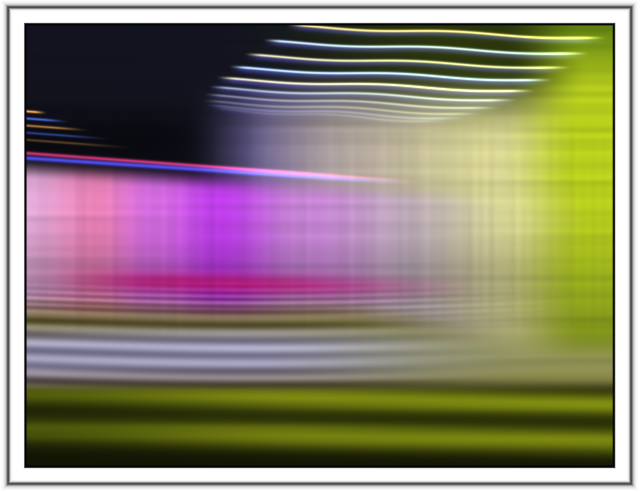
Reproduce this background procedurally as a WebGL 1 fragment shader.

```glsl
precision highp float;
uniform vec2 u_resolution;

float hash(vec2 p) {
  return fract(sin(dot(p, vec2(41.3, 289.1))) * 4375.85);
}

float noise(vec2 p) {
  vec2 i = floor(p), f = fract(p);
  f = f * f * (3.0 - 2.0 * f);
  return mix(mix(hash(i), hash(i + vec2(1, 0)), f.x),
             mix(hash(i + vec2(0, 1)), hash(i + vec2(1, 1)), f.x), f.y);
}

float bell(float d, float width) {
  return exp(-d * d / (width * width));
}

// Soft span between two ends along x
float span(float x, float start, float end) {
  return smoothstep(start, start + 0.035, x) * (1.0 - smoothstep(end - 0.06, end, x));
}

// Blurred walls of light, with y running downwards
vec3 walls(float x, float y) {
  vec3 night = mix(vec3(0.07, 0.075, 0.12), vec3(0.17, 0.21, 0.05), smoothstep(0.32, 0.75, x));
  night *= 1.0 - 0.5 * bell(y - 0.27, 0.08) * (1.0 - smoothstep(0.2, 0.4, x));
  vec3 cream = vec3(0.84, 0.83, 0.57);
  vec3 haze = mix(vec3(0.40, 0.36, 0.57), vec3(0.68, 0.63, 0.62), smoothstep(0.34, 0.55, x));
  haze = mix(haze, cream, smoothstep(0.5, 0.82, x));
  vec3 color = mix(night, haze, smoothstep(0.09, 0.27, y) * smoothstep(0.27, 0.43, x));

  vec3 glow = mix(vec3(0.88, 0.66, 0.84), vec3(0.89, 0.50, 0.70), smoothstep(0.0, 0.12, x));
  glow = mix(glow, vec3(0.83, 0.42, 0.88), smoothstep(0.12, 0.22, x));
  glow = mix(glow, vec3(0.74, 0.24, 0.91), smoothstep(0.22, 0.33, x));
  glow = mix(glow, vec3(0.78, 0.52, 0.84), smoothstep(0.33, 0.47, x));
  glow = mix(glow, vec3(0.74, 0.68, 0.72), smoothstep(0.47, 0.68, x));
  glow = mix(glow, cream, smoothstep(0.64, 0.84, x));
  glow *= 1.0 - 0.22 * smoothstep(0.42, 0.6, y);
  color = mix(color, glow, smoothstep(0.0, 0.055, y - 0.3 - 0.085 * x));

  // Crimson band under the glow
  float crimson = bell(y - 0.575 - 0.03 * x, 0.022) * smoothstep(0.02, 0.25, x);
  color = mix(color, vec3(0.70, 0.08, 0.42), 0.8 * crimson * (1.0 - smoothstep(0.35, 0.8, x)));

  // Lime light at the right
  vec3 lime = mix(vec3(0.38, 0.50, 0.07), vec3(0.70, 0.79, 0.11), smoothstep(0.0, 0.16, y));
  lime = mix(lime, vec3(0.46, 0.53, 0.10), smoothstep(0.35, 0.8, y));
  return mix(color, lime, smoothstep(0.83, 0.97, x + 0.03 * noise(vec2(2.0, y * 9.0))));
}

// Streaked road and grass
vec3 ground(vec3 color, float x, float y) {
  float fade = 1.0 - smoothstep(0.35, 0.95, x);
  float wave = y - 0.012 * sin(x * 4.0);
  float ripple = sin(wave * 420.0) * bell(y - 0.635, 0.035);
  color += vec3(0.13, 0.08, 0.14) * ripple * fade;
  vec3 road = mix(vec3(0.40, 0.37, 0.20), vec3(0.57, 0.56, 0.67), smoothstep(0.66, 0.73, y));
  road = mix(road, vec3(0.45, 0.40, 0.40), smoothstep(0.76, 0.81, y));
  road += 0.11 * sin(wave * 185.0 + 0.6) * (0.35 + 0.65 * fade);
  road = mix(vec3(0.56, 0.57, 0.25), road, 0.2 + 0.8 * fade);
  color = mix(color, road, smoothstep(0.60, 0.68, y - 0.09 * smoothstep(0.5, 0.9, x)));

  float turf = y - 0.025 * x;
  vec3 grass = vec3(0.07, 0.08, 0.015);
  grass += vec3(0.42, 0.46, 0.05) * (bell(turf - 0.832, 0.028) + 0.95 * bell(turf - 0.915, 0.03))
         * (0.6 + 0.4 * smoothstep(0.0, 0.5, x));
  return mix(color, grass, smoothstep(0.795, 0.835, y));
}

// Thin bright light trails
vec3 trails(float x, float y) {
  vec3 light = vec3(0.0);
  for (int k = 0; k < 10; k++) {
    float i = float(k);
    float start = 0.44 - 0.041 * i + 0.003 * i * i;
    float end = 0.99 - 0.03 * i;
    float t = clamp((x - start) / (end - start), 0.0, 1.0);
    float d = y - 0.006 - 0.037 * i + 0.0018 * i * i - 0.03 * t - 0.003 * sin(t * 12.0 - 1.5);
    vec3 tint = mix(vec3(0.95, 0.85, 0.45), vec3(0.72, 0.88, 1.0), step(0.5, i) * (0.6 + 0.4 * sin(i * 2.6)));
    float power = i < 5.0 ? 0.9 : 0.9 * exp(0.4 * (4.0 - i));
    light += (tint * bell(d, 0.0032) + vec3(0.12, 0.12, 0.35) * bell(d - 0.006, 0.006)) * power * span(x, start, end);
  }
  for (int k = 0; k < 5; k++) {
    float i = float(k);
    vec3 tint = mix(vec3(0.9, 0.6, 0.25), vec3(0.25, 0.4, 0.9), mod(i, 2.0));
    float reach = 0.04 + 0.038 * i;
    light += tint * bell(y - 0.198 - 0.016 * i - 0.1 * x, 0.003) * (1.0 - smoothstep(0.4 * reach, reach, x)) * (1.0 - 0.17 * i);
  }
  float d = y - 0.292 - 0.097 * x;
  float fade = 1.0 - smoothstep(0.35, 0.7, x);
  light += vec3(0.75, 0.15, 0.35) * bell(d, 0.004) * fade;
  return light + vec3(0.25, 0.25, 0.85) * bell(d - 0.011 + 0.01 * x, 0.005) * fade;
}

void main() {
  vec2 uv = gl_FragCoord.xy / u_resolution;
  float aspect = u_resolution.x / u_resolution.y;
  float pixel = 1.0 / u_resolution.y;
  vec2 center = abs(uv - vec2(0.4995, 0.501));
  vec2 card = (center - vec2(0.4865, 0.484)) * vec2(aspect, 1.0);
  vec2 pane = (center - vec2(0.4615, 0.452)) * vec2(aspect, 1.0);
  float cardEdge = max(card.x, card.y), paneEdge = max(pane.x, pane.y);

  vec2 p = vec2((uv.x - 0.038) / 0.923, (0.953 - uv.y) / 0.904);
  vec3 color = ground(walls(p.x, p.y), p.x, p.y);
  float weave = noise(vec2(p.x * 110.0, p.y * 2.0)) - 0.5;
  float streak = noise(vec2(p.x * 2.0, p.y * 75.0)) - 0.5;
  color *= 1.0 + 0.07 * weave * smoothstep(0.15, 0.3, p.y) * (1.0 - smoothstep(0.6, 0.75, p.y)) + 0.12 * streak;
  color += trails(p.x, p.y);

  // White card with black keyline and soft outer shadow
  vec3 mount = vec3(1.0 - 0.55 * bell(cardEdge, 0.0035) - 0.2 * bell(cardEdge - 0.003, 0.006));
  color = mix(color, vec3(0.01), smoothstep(-0.0045 - pixel, -0.0045 + pixel, paneEdge));
  color = mix(color, mount, smoothstep(-pixel, pixel, paneEdge));
  gl_FragColor = vec4(clamp(color, 0.0, 1.0), 1.0);
}
```
